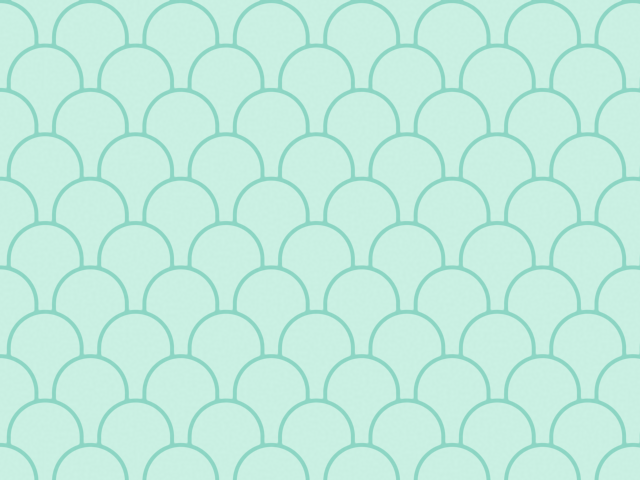
A WebGL 2 fragment shader for this pattern:

```glsl
#version 300 es
precision highp float;
// Mint fish-scale pattern: staggered rows of overlapping outlined arches with faint paper grain.

uniform vec2 u_resolution;
out vec4 fragColor;

// Lengths are fractions of the canvas height.
const float COLUMN_PITCH = 0.18837;  // about 7.1 scales across
const float ROW_PITCH    = 0.09245;  // about 10.8 rows down
const float FIRST_TOP    = 0.0024;   // crest of the first row, below the top edge
const float RADIUS       = 0.0759;
const float HALF_LINE    = 0.0041;
const float EDGE_SOFT    = 0.0016;
const float FILLET       = 0.0045;   // rounding where outlines join
const float GRAIN_SCALE  = 130.0;
const float GRAIN_AMOUNT = 0.010;

const vec3 FILL_COLOR = vec3(0.790, 0.940, 0.888);
const vec3 LINE_COLOR = vec3(0.550, 0.836, 0.767);

// Pseudo-random unit gradient for a lattice point.
vec2 latticeGradient(vec2 cell) {
    vec3 h = fract(vec3(cell.xyx) * vec3(0.1031, 0.1030, 0.0973));
    h += dot(h, h.yzx + 33.33);
    float angle = 6.28319 * fract((h.x + h.y) * h.z);
    return vec2(cos(angle), sin(angle));
}

float gradientNoise(vec2 p) {
    vec2 i = floor(p), f = p - i;
    vec2 u = f * f * f * (f * (f * 6.0 - 15.0) + 10.0);
    vec2 e = vec2(0.0, 1.0);
    float a = dot(latticeGradient(i), f);
    float b = dot(latticeGradient(i + e.yx), f - e.yx);
    float c = dot(latticeGradient(i + e.xy), f - e.xy);
    float d = dot(latticeGradient(i + e.yy), f - e.yy);
    return mix(mix(a, b, u.x), mix(c, d, u.x), u.y);
}

float smoothMin(float a, float b, float k) {
    float h = max(k - abs(a - b), 0.0) / k;
    return min(a, b) - 0.25 * h * h * k;
}

// Signed distance to the nearest arch of a row: a round top on an endless stem.
float archDistance(vec2 p, float row) {
    float x = p.x / COLUMN_PITCH - 0.5 * mod(row, 2.0);
    x = (x - floor(x + 0.5)) * COLUMN_PITCH;
    float y = min(p.y - row * ROW_PITCH - RADIUS, 0.0);
    return length(vec2(x, y)) - RADIUS;
}

// Distance to the visible outlines, painting rows from back to front.
float outlineDistance(vec2 p) {
    float baseRow = floor(p.y / ROW_PITCH);
    float nearest = 1.0;
    for (int i = -2; i <= 1; i++) {
        float d = archDistance(p, baseRow + float(i));
        nearest = d < 0.0 ? -d : smoothMin(nearest, d, FILLET);
    }
    return nearest;
}

void main() {
    vec2 p = gl_FragCoord.xy / u_resolution.y;
    vec2 downward = vec2(p.x, 1.0 - p.y - FIRST_TOP);

    // Outline over fill
    float soft = max(EDGE_SOFT, 0.75 / u_resolution.y);
    float line = 1.0 - smoothstep(-soft, soft, outlineDistance(downward) - HALF_LINE);
    vec3 color = mix(FILL_COLOR, LINE_COLOR, line);

    // Paper grain
    color += GRAIN_AMOUNT * gradientNoise(p * GRAIN_SCALE);
    fragColor = vec4(color, 1.0);
}
```
